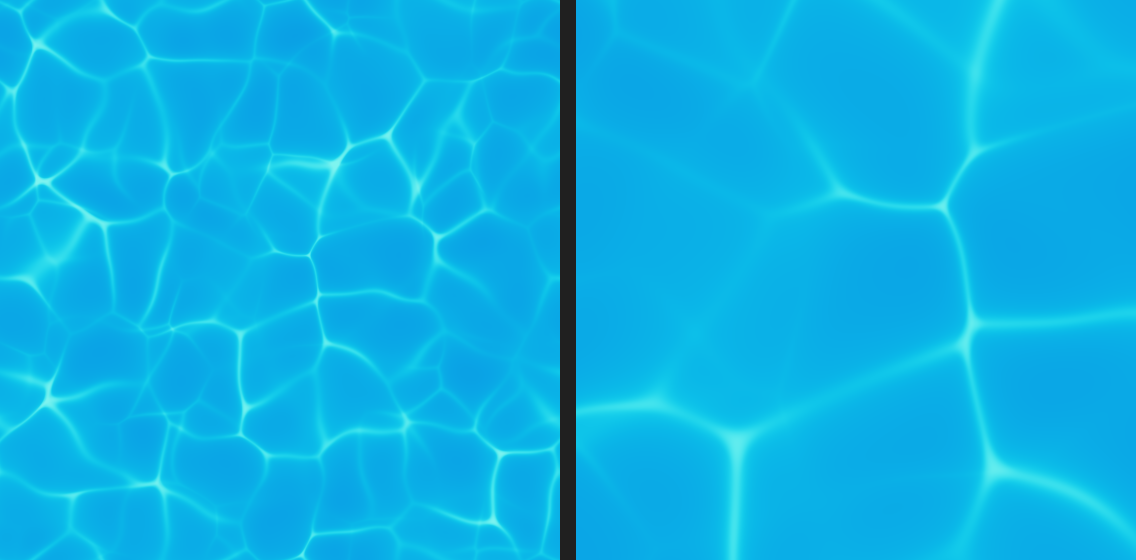
Left: the whole. Right: its middle third, enlarged.
A Shadertoy shader for this texture:

```glsl
// Sunlit pool water: a tiling web of soft caustic lines over bright cyan blue.

vec2 hash2(vec2 p, float seed) {
    vec3 q = fract(vec3(p.xyx + seed * 7.31) * vec3(0.1031, 0.1030, 0.0973));
    q += dot(q, q.yzx + 33.33);
    return fract((q.xx + q.yz) * q.zy);
}

float cornerSlope(vec2 cell, vec2 offset, float period, float seed) {
    float angle = 6.2831853 * hash2(mod(cell, period), seed).x;
    return dot(vec2(cos(angle), sin(angle)), offset);
}

// Gradient noise that wraps after a whole number of cells
float gradientNoise(vec2 uv, float period, float seed) {
    vec2 p = uv * period;
    vec2 i = floor(p), f = fract(p);
    vec2 w = f * f * f * (f * (f * 6.0 - 15.0) + 10.0);
    vec2 e = vec2(1.0, 0.0);
    float low = mix(cornerSlope(i, f, period, seed),
                    cornerSlope(i + e.xy, f - e.xy, period, seed), w.x);
    float high = mix(cornerSlope(i + e.yx, f - e.yx, period, seed),
                     cornerSlope(i + e.xx, f - e.xx, period, seed), w.x);
    return mix(low, high, w.y);
}

vec2 ripple(vec2 uv, float period, float seed) {
    return vec2(gradientNoise(uv, period, seed),
                gradientNoise(uv, period, seed + 1.0));
}

// Smooth cell borders: x = wide glow, y = medium, z = thin core.
// Each is near 0 inside a cell, 0.5 on a border and 0.67 where three meet.
vec3 cellBorders(vec2 uv, float count, float seed) {
    vec2 p = uv * count;
    vec2 home = floor(p);
    vec3 sum = vec3(0.0), sumSquares = vec3(0.0);
    for (int y = -2; y <= 2; y++) {
        for (int x = -2; x <= 2; x++) {
            vec2 cell = home + vec2(x, y);
            vec2 site = cell + 0.5 + 0.86 * (hash2(mod(cell, count), seed) - 0.5);
            vec2 toSite = site - p;
            vec3 weight = exp(-vec3(4.5, 11.0, 27.0) * dot(toSite, toSite));
            sum += weight;
            sumSquares += weight * weight;
        }
    }
    return 1.0 - sumSquares / max(sum * sum, 1e-36);
}

// Water tint for a given green level: paler as the light gets stronger
vec3 waterColor(float green) {
    float paleness = clamp((green - 0.70) / 0.25, 0.0, 1.0);
    return vec3(0.04 + 0.45 * pow(paleness, 2.6), green, 0.90 + 0.12 * (green - 0.64));
}

void mainImage(out vec4 fragColor, in vec2 fragCoord) {
    vec2 uv = fragCoord / iResolution.xy;

    // Bend the cells so their borders curve like refracted light
    vec2 bend = 0.075 * ripple(uv, 4.0, 1.0) + 0.020 * ripple(uv, 10.0, 3.0);
    vec3 web = cellBorders(uv + bend, 7.0, 5.0);
    vec2 deepBend = 0.080 * ripple(uv, 5.0, 7.0) + 0.016 * ripple(uv, 11.0, 9.0);
    vec3 deepWeb = cellBorders(uv + deepBend, 8.0, 11.0);

    // Strands fade in and out along their length
    float strength = smoothstep(-0.40, 0.45, gradientNoise(uv, 6.0, 13.0));
    float deepStrength = smoothstep(-0.15, 0.50, gradientNoise(uv, 5.0, 15.0));
    float knot = smoothstep(0.50, 0.66, web.y) * strength * strength;

    // Broad drifts of lighter and darker water
    float drift = 0.032 * gradientNoise(uv, 3.0, 17.0) + 0.024 * gradientNoise(uv, 7.0, 19.0);

    float green = 0.634 + drift;
    green += 0.065 * web.x + 0.035 * deepWeb.x;
    green += web.y * mix(0.01, 0.09, strength);
    green += web.z * mix(0.04, 0.30, strength);
    green += (0.05 * deepWeb.y + 0.13 * deepWeb.z) * deepStrength;
    green += 0.09 * knot;

    // Roll off the brightest light
    green = min(green, 0.86) + 0.11 * (1.0 - exp(-max(green - 0.86, 0.0) / 0.11));
    fragColor = vec4(waterColor(green), 1.0);
}
```
